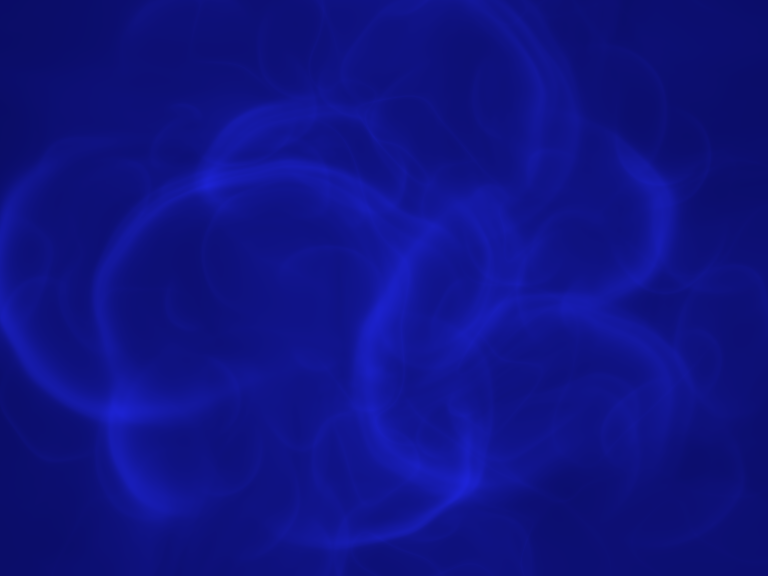
A Shadertoy shader for this background:

```glsl
// Deep blue smoke: soft curved filaments glowing over a dim, cloudy field.
// Hash-placed bundles of fading arcs are bent by noise, then joined by small
// curls, ridged-noise wisps and a broad haze before a blue colour ramp.

const vec3  DARK_BLUE    = vec3(0.035, 0.042, 0.37);
const vec3  BRIGHT_BLUE  = vec3(0.10, 0.12, 0.75);
const int   BUNDLES      = 10;
const int   STRANDS      = 5;
const int   CURLS        = 64;
const float STRAND_GLOW  = 0.17;
const float CURL_GLOW    = 0.13;
const float WISP_GLOW    = 0.13;
const float HAZE_GLOW    = 0.24;
const float FIELD_GLOW   = 0.25;
const float COARSE_WARP  = 0.10;
const float FINE_WARP    = 0.022;
const float GOLDEN_ANGLE = 2.39996;
const float TAU          = 6.28319;

float hash(vec2 p) {
    return fract(sin(dot(p, vec2(127.1, 311.7))) * 43758.55);
}

vec2 hash2(vec2 p) {
    return vec2(hash(p), hash(p + 37.3));
}

float noise(vec2 p) {
    vec2 cell = floor(p), f = fract(p);
    f = f * f * f * (f * (f * 6.0 - 15.0) + 10.0);
    return mix(mix(hash(cell), hash(cell + vec2(1, 0)), f.x),
               mix(hash(cell + vec2(0, 1)), hash(cell + vec2(1, 1)), f.x), f.y);
}

float fbm(vec2 p) {
    float sum = 0.0, amp = 0.5;
    for (int i = 0; i < 4; i++) {
        sum += amp * noise(p);
        p = mat2(1.6, 1.2, -1.2, 1.6) * p + 5.7;
        amp *= 0.5;
    }
    return sum;
}

vec2 noise2(vec2 p) {
    return vec2(noise(p), noise(p + 19.7)) - 0.5;
}

vec2 heading(float angle) {
    return vec2(cos(angle), sin(angle));
}

// Even spiral scatter over the canvas
vec2 scatter(int i, int count, vec2 extent) {
    float k = float(i) + 0.5;
    return extent * sqrt(k / float(count)) * heading(k * GOLDEN_ANGLE);
}

// Fading arc: crisp outside, softer inside, spreading towards its ends
float arc(vec2 d, float radius, float middle, float cosSpan, float width) {
    float len = max(length(d), 1e-4);
    float fade = smoothstep(cosSpan, 1.0, dot(d / len, heading(middle)));
    float offset = len - radius;
    float w = width * mix(2.2, 1.0, fade) * (offset < 0.0 ? 2.6 : 1.0);
    return fade / (1.0 + offset * offset / (w * w));
}

float arcBundles(vec2 p) {
    float sum = 0.0;
    for (int i = 0; i < BUNDLES; i++) {
        vec2 id = vec2(float(i), 3.0);
        vec2 center = scatter(i, BUNDLES, vec2(0.48, 0.36));
        float radius = mix(0.14, 0.36, hash(id));
        float middle = TAU * hash(id + 1.3);
        float squash = mix(1.0, 1.4, hash(id + 2.7));
        for (int j = 0; j < STRANDS; j++) {
            vec2 sid = vec2(float(i), float(j) + 11.0);
            vec2 jitter = hash2(sid) - 0.5;
            vec2 d = (p - center - 0.05 * jitter) * vec2(1.0, squash);
            float width = mix(0.004, 0.013, hash(sid + 4.1));
            sum += arc(d, radius * (1.0 + 0.09 * jitter.x), middle + jitter.y,
                       mix(-0.7, 0.3, hash(sid + 6.9)), width);
        }
    }
    return sum;
}

float curls(vec2 p) {
    float sum = 0.0;
    for (int i = 0; i < CURLS; i++) {
        vec2 id = vec2(float(i), 53.0);
        vec2 d = p - scatter(i, CURLS, vec2(0.66, 0.52)) - 0.1 * (hash2(id) - 0.5);
        float radius = mix(0.03, 0.14, hash(id + 2.2));
        sum += arc(d, radius, TAU * hash(id + 3.6), -0.2, mix(0.003, 0.006, hash(id + 5.4)));
    }
    return sum;
}

float wisps(vec2 p) {
    float sum = 0.0;
    for (int i = 0; i < 4; i++) {
        vec2 q = mat2(0.8, 0.6, -0.6, 0.8) * p * (3.0 + 1.5 * float(i)) + 7.1 * float(i);
        float ridge = 1.0 - abs(2.0 * noise(q + 1.6 * noise2(q * 0.9 + 4.0)) - 1.0);
        sum += pow(ridge, 9.0) * smoothstep(0.3, 0.8, noise(p * 4.0 + 13.0 * float(i)));
    }
    return sum;
}

void mainImage(out vec4 fragColor, in vec2 fragCoord) {
    vec2 p = (fragCoord - 0.5 * iResolution.xy) / iResolution.y;
    vec2 bent = p + COARSE_WARP * noise2(p * 3.0) + FINE_WARP * noise2(p * 11.0 + 8.0);

    // Broad field, dimmer towards the sides
    float field = exp(-dot(p * p, vec2(2.2, 1.0))) * (0.55 + 0.8 * noise(p * 2.6 + 2.0));
    float haze = smoothstep(0.2, 0.8, fbm(bent * 5.0 + 3.0 * noise2(bent * 4.0)));

    float glow = 0.02 + field * (FIELD_GLOW + HAZE_GLOW * haze);
    glow += STRAND_GLOW * arcBundles(bent) + CURL_GLOW * curls(bent);
    glow += WISP_GLOW * field * wisps(bent);
    glow /= 1.0 + 0.15 * glow;
    fragColor = vec4(mix(DARK_BLUE, BRIGHT_BLUE, glow), 1.0);
}
```
